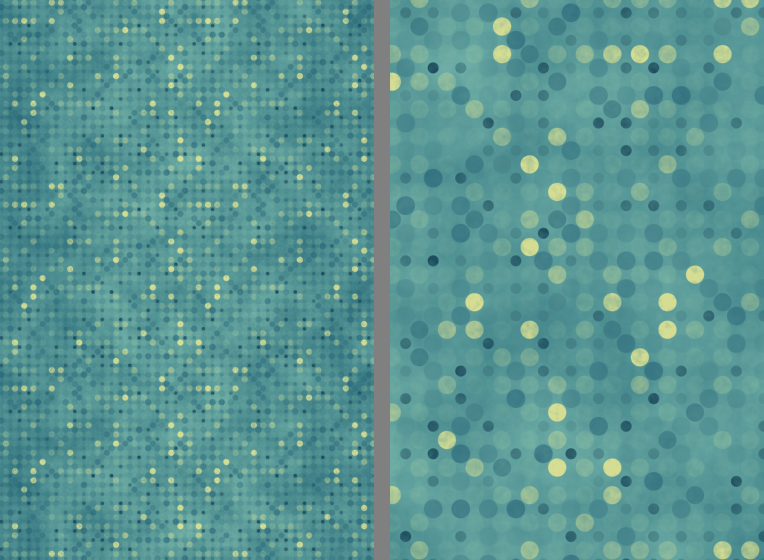
Left: the whole. Right: its middle third, enlarged.
Give the GLSL for this pattern, as a Shadertoy shader.

```glsl
// Weathered teal ground under two staggered lattices of pale and dark dots.

float hash(vec2 p) {
    vec3 q = fract(vec3(p.xyx) * 0.1031);
    q += dot(q, q.yzx + 33.33);
    return fract((q.x + q.y) * q.z);
}

vec2 gradientAt(vec2 corner, vec2 period) {
    float angle = 6.2832 * hash(mod(corner, period) + 7.0);
    return vec2(cos(angle), sin(angle));
}

// Gradient noise that tiles after the given number of cells, about -0.7 to 0.7
float noise(vec2 p, vec2 period) {
    vec2 i = floor(p), f = p - i;
    vec2 u = f * f * f * (f * (f * 6.0 - 15.0) + 10.0);
    vec2 e = vec2(1.0, 0.0);
    float low = mix(dot(gradientAt(i, period), f),
                    dot(gradientAt(i + e, period), f - e), u.x);
    float high = mix(dot(gradientAt(i + e.yx, period), f - e.yx),
                     dot(gradientAt(i + 1.0, period), f - 1.0), u.x);
    return mix(low, high, u.y);
}

float clouds(vec2 p, vec2 period) {
    float sum = 0.0, weight = 1.0;
    for (int octave = 0; octave < 5; octave++) {
        sum += weight * noise(p, period);
        p *= 2.0;
        period *= 2.0;
        weight *= 0.58;
    }
    return sum;
}

// Coverage of a disc centred in its unit cell
float disc(vec2 p, float radius, float pixel) {
    float d = length(fract(p) - 0.5) - radius;
    return 1.0 - smoothstep(-0.8 * pixel, 0.8 * pixel, d);
}

void mainImage(out vec4 fragColor, in vec2 fragCoord) {
    // One unit is one dot pitch: about 40.6 columns by 61 rows, from the top left
    float pixel = 60.95 / iResolution.y;
    vec2 p = vec2(fragCoord.x, iResolution.y - fragCoord.y) * pixel + vec2(-0.135, 0.22);
    float across = fragCoord.x / iResolution.x;

    // Mottled ground, paler along the middle and darker at both sides
    float tone = 0.54 + 0.42 * clouds(p / 5.0, vec2(8.0))
               - 0.15 * cos(6.2832 * across);
    float grain = noise(p * 3.0, vec2(120.0)) + 0.6 * noise(p * 7.0, vec2(280.0));
    tone = clamp(tone + 0.09 * grain, 0.0, 1.0);
    vec3 color = mix(vec3(0.19, 0.45, 0.50), vec3(0.43, 0.68, 0.65), tone);
    float wear = 1.0 + 0.3 * grain;

    // Dark dots on the half-step lattice, repeating every 20 cells
    vec2 q = p + 0.5;
    vec2 cell = mod(floor(q), 20.0);
    float cluster = noise((cell + 0.5) / 4.0, vec2(5.0));
    float kind = hash(cell + 31.0);
    float strength = hash(cell + 67.0);
    if (kind < 0.42 - 0.5 * cluster) {
        float alpha = (0.08 + 0.50 * strength * strength) * wear;
        color = mix(color, vec3(0.14, 0.38, 0.46), alpha * disc(q, 0.34, pixel));
    } else if (kind > 0.52) {
        float alpha = (0.12 + 0.75 * strength * strength) * wear;
        color = mix(color, vec3(0.09, 0.27, 0.34), clamp(alpha, 0.0, 0.9) * disc(q, 0.2, pixel));
    }

    // Pale dots on the main lattice, gathered in upright runs; a few turn yellow
    cell = mod(floor(p), 20.0);
    float run = noise((cell + 0.5) * vec2(0.5, 0.2), vec2(10.0, 4.0));
    float glow = clamp(hash(cell + 113.0) + 0.35 * run, 0.0, 1.0);
    float yellow = smoothstep(0.90, 1.0, glow);
    float alpha = (0.07 + 0.52 * pow(glow, 3.0) + 0.30 * yellow) * mix(0.7, 1.2, tone) * wear;
    vec3 pale = mix(vec3(0.62, 0.80, 0.64), vec3(0.86, 0.88, 0.57), smoothstep(0.6, 0.97, glow));
    color = mix(color, pale, clamp(alpha, 0.0, 0.95) * disc(p, 0.33, pixel));

    // Some lattice sites hold a dim blue dot instead
    float dim = step(0.86, hash(cell + 179.0)) * (1.0 - smoothstep(0.4, 0.6, glow));
    color = mix(color, vec3(0.16, 0.40, 0.47), 0.5 * dim * wear * disc(p, 0.33, pixel));

    fragColor = vec4(color, 1.0);
}
```
